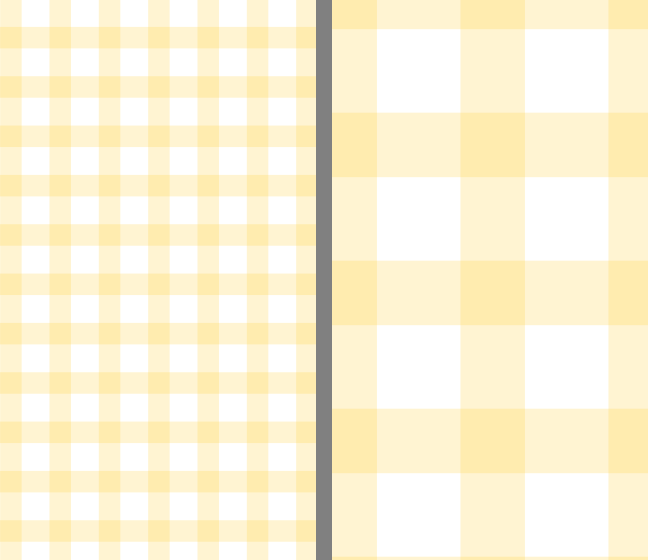
Left: the whole. Right: its middle third, enlarged.
Give the GLSL for this pattern, as a Shadertoy shader.

```glsl
// Draws a pale yellow gingham check: even translucent bands crossing on white.

// Lengths are fractions of the canvas height, measured from its centre.
const float PERIOD = 0.0881;                         // distance between bands
const float BAND_WIDTH = 0.0384;
const vec2 BAND_CENTRE = vec2(0.0016, -0.0077);      // middle of one crossing
const float EDGE_PIXELS = 1.0;                       // softness of band edges

const vec3 WHITE = vec3(1.0);
const vec3 CREAM = vec3(1.0, 0.957, 0.824);          // one band
const vec3 BUTTER = vec3(1.0, 0.925, 0.686);         // two bands crossing

// Coverage of the vertical (x) and horizontal (y) bands.
vec2 bandCoverage(vec2 p, float edge) {
    vec2 fromCentre = abs(fract((p - BAND_CENTRE) / PERIOD + 0.5) - 0.5) * PERIOD;
    vec2 outside = fromCentre - 0.5 * BAND_WIDTH;
    return clamp(0.5 - outside / edge, 0.0, 1.0);
}

void mainImage(out vec4 fragColor, in vec2 fragCoord) {
    vec2 p = (fragCoord - 0.5 * iResolution.xy) / iResolution.y;
    vec2 band = bandCoverage(p, EDGE_PIXELS / iResolution.y);

    // Blend along each direction so crossings take the deeper tone.
    vec3 offRow = mix(WHITE, CREAM, band.x);
    vec3 onRow = mix(CREAM, BUTTER, band.x);
    fragColor = vec4(mix(offRow, onRow, band.y), 1.0);
}
```
